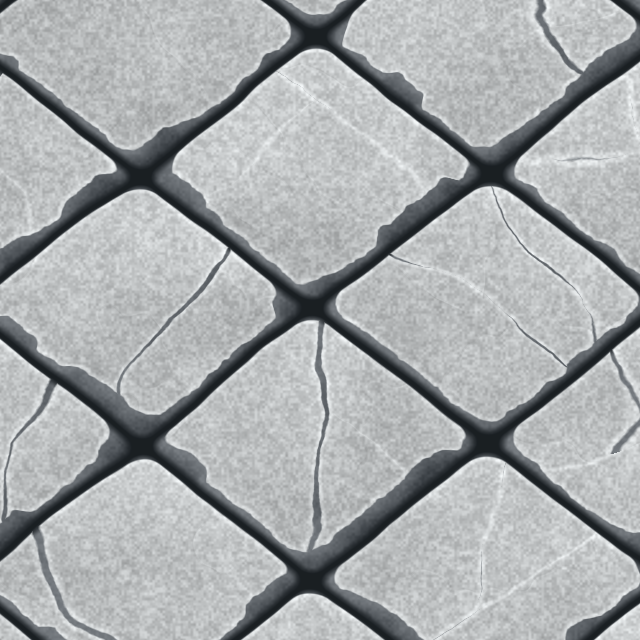
A WebGL 2 fragment shader for this texture:

```glsl
#version 300 es
precision highp float;
// Diagonal stone paving: a skewed lattice of worn grey slabs, lit from above.
// Each cell holds a rounded body and a smaller ragged face; the strip between
// them is the shaded chipped flank, and noisy lines split some of the faces.

uniform vec2 u_resolution;
out vec4 outColor;

const vec2 PERIOD = vec2(0.547, 0.4245);  // lattice diamond, width and height
const vec2 NODE = vec2(0.492, 0.059);     // one joint crossing, from top left
const float CELL_SIZE = 0.335;            // distance between parallel joints
const vec3 GAP = vec3(0.10, 0.12, 0.135);
const vec3 FLANK_DARK = vec3(0.24, 0.26, 0.28);
const vec3 FLANK_LIGHT = vec3(0.45, 0.47, 0.49);
const vec3 STONE_TINT = vec3(0.985, 1.0, 1.005);

float hash(vec2 p) {
    vec3 q = fract(p.xyx * 0.1031);
    q += dot(q, q.yzx + 33.33);
    return fract((q.x + q.y) * q.z);
}

float noise(vec2 p) {
    vec2 i = floor(p), f = fract(p);
    f = f * f * (3.0 - 2.0 * f);
    return mix(mix(hash(i), hash(i + vec2(1, 0)), f.x),
               mix(hash(i + vec2(0, 1)), hash(i + vec2(1, 1)), f.x), f.y);
}

float fbm(vec2 p) {
    float sum = 0.0, amp = 0.5;
    for (int i = 0; i < 4; i++) {
        sum += amp * noise(p);
        p = mat2(1.6, 1.2, -1.2, 1.6) * p + 7.3;
        amp *= 0.5;
    }
    return sum / 0.9375;
}

// Cell axes: x grows down and right, y grows down and left
vec2 lattice(vec2 uv) {
    vec2 k = (vec2(uv.x, 1.0 - uv.y) - NODE) / PERIOD;
    return vec2(k.x + k.y, k.y - k.x);
}

float roundedBox(vec2 p, vec2 lo, vec2 hi, float radius) {
    vec2 d = abs(p - 0.5 * (lo + hi)) - 0.5 * (hi - lo) + radius;
    return length(max(d, 0.0)) + min(max(d.x, d.y), 0.0) - radius;
}

// Width of the broken flank at a position along a lower edge
float flankWidth(float along, float seed) {
    float chip = smoothstep(0.5, 0.72, noise(vec2(along * 4.5, seed * 91.0)));
    float ragged = fbm(vec2(along * 11.0, seed * 57.0));
    return 0.012 + 0.055 * ragged + 0.055 * chip;
}

// Signed distance to a wandering fracture across one slab
float fracture(vec2 q, vec2 seed) {
    float angle = 6.2832 * hash(seed);
    float offset = mix(-0.32, 0.32, hash(seed + 3.7));
    float wander = 0.22 * (noise(q * 2.6 + seed * 5.0) - 0.5)
                 + 0.025 * (fbm(q * 13.0 + seed) - 0.5);
    return dot(q - 0.5, vec2(cos(angle), sin(angle))) - offset + wander;
}

// Cuts two fractures into a face; the second stops at the first
float cutFractures(float face, vec2 q, vec2 id) {
    float side = 1.0;
    for (int i = 0; i < 2; i++) {
        vec2 seed = id + float(i) * 19.0 + 41.0;
        float line = fracture(q, seed);
        float strength = mix(-0.016, 0.011, hash(seed + 8.1));
        float opening = strength + 0.020 * (noise(q * 4.0 + seed) - 0.5);
        if (side > 0.0) face = max(face, opening - abs(line));
        side = line;
    }
    return face;
}

vec3 faceColor(vec2 uv, vec2 q, vec2 id, float face) {
    float tone = 0.747 - 0.045 * (q.x + q.y - 1.0) + 0.03 * (hash(id + 5.0) - 0.5);
    tone += 0.13 * (fbm(uv * 8.0 + id) - 0.5);
    // Low worn ledges catch light on one side
    float ledge = fbm(uv * 5.0 + id * 4.0) - 0.52;
    tone += 0.035 * exp(-abs(ledge) * 140.0) - 0.035 * exp(-abs(ledge + 0.012) * 140.0);
    tone += 0.13 * (noise(uv * 250.0) - 0.5) + 0.09 * (noise(uv * 125.0) - 0.5);
    tone += 0.10 * smoothstep(-0.028, -0.008, face);
    return tone * STONE_TINT;
}

vec3 flankColor(vec2 uv, vec2 q, float face, float body) {
    float depth = smoothstep(0.0, 0.09, face);
    float light = 0.85 - 0.65 * depth + 0.7 * (fbm(uv * 24.0) - 0.5);
    light += 0.18 * sign(q.y - q.x) * smoothstep(0.0, 0.1, abs(q.y - q.x));
    vec3 color = mix(FLANK_DARK, FLANK_LIGHT, clamp(light, 0.0, 1.0));
    color += 0.06 * (noise(uv * 230.0) - 0.5);
    return mix(color, GAP, 0.85 * smoothstep(-0.035, 0.002, body));
}

void main() {
    vec2 uv = gl_FragCoord.xy / u_resolution.y;
    float soft = 1.1 / (u_resolution.y * CELL_SIZE);
    vec2 bend = 0.07 * (vec2(fbm(uv * 4.0), fbm(uv * 4.0 + 17.0)) - 0.5);
    vec2 cell = lattice(uv) + bend;
    vec2 id = floor(cell), q = cell - id;

    // Slab body, then its upper face set back along the two lower edges
    float body = roundedBox(q, vec2(0.010), vec2(0.990), 0.07);
    vec2 setBack = vec2(flankWidth(q.y, hash(id)), flankWidth(q.x, hash(id + 7.0)));
    float face = roundedBox(q, vec2(0.017), 0.985 - setBack, 0.10);
    face = cutFractures(face, q, id);

    vec3 color = flankColor(uv, q, face, body);
    color = mix(color, faceColor(uv, q, id, face), smoothstep(soft, -soft, face));
    color = mix(color, GAP, smoothstep(-soft, soft, body));
    outColor = vec4(clamp(color, 0.0, 1.0), 1.0);
}
```
